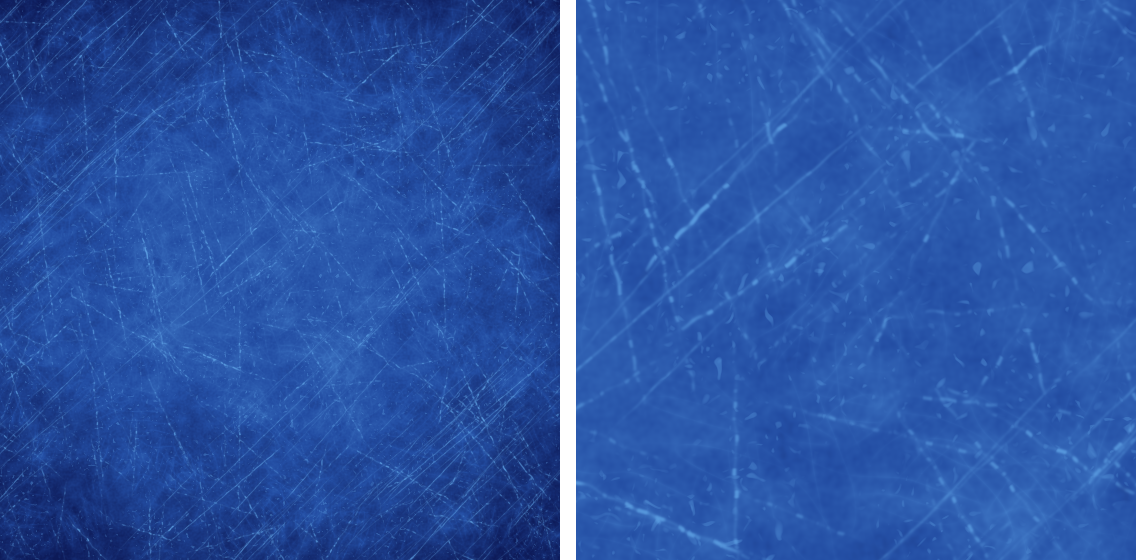
Left, the full canvas; right, a detail of the centre.
Reproduce this texture procedurally as a Shadertoy shader.

```glsl
// Scratched blue surface: mottled vignette, fibrous wisps, beaded hairline scratches.

const vec3 DEEP_BLUE = vec3(0.048, 0.100, 0.345);
const vec3 MID_BLUE = vec3(0.138, 0.305, 0.642);
const vec3 PALE_BLUE = vec3(0.262, 0.490, 0.790);
const vec3 GLINT_BLUE = vec3(0.400, 0.680, 0.930);

vec2 hash2(vec2 p) {
    vec3 q = fract(p.xyx * vec3(0.1031, 0.1030, 0.0973));
    q += dot(q, q.yzx + 33.33);
    return fract((q.xx + q.yz) * q.zy);
}

mat2 rotation(float angle) {
    float c = cos(angle), s = sin(angle);
    return mat2(c, -s, s, c);
}

float cornerSlope(vec2 cell, vec2 corner, vec2 f) {
    float angle = 6.2832 * hash2(cell + corner).x;
    return dot(vec2(cos(angle), sin(angle)), f - corner);
}

// Gradient noise, roughly -0.7 to 0.7
float gradientNoise(vec2 p) {
    vec2 i = floor(p), f = p - i;
    vec2 u = f * f * f * (f * (f * 6.0 - 15.0) + 10.0);
    float low = mix(cornerSlope(i, vec2(0, 0), f), cornerSlope(i, vec2(1, 0), f), u.x);
    float high = mix(cornerSlope(i, vec2(0, 1), f), cornerSlope(i, vec2(1, 1), f), u.x);
    return mix(low, high, u.y);
}

float fbm(vec2 p, int octaves) {
    float sum = 0.0, gain = 0.5;
    for (int i = 0; i < octaves; i++) {
        sum += gain * gradientNoise(p);
        p = rotation(0.6) * p * 2.03 + 17.0;
        gain *= 0.55;
    }
    return sum;
}

// Thin ridges of stretched noise in several directions, faded in patches
float fibres(vec2 p, float scale, int layers) {
    float sum = 0.0;
    for (int i = 0; i < layers; i++) {
        float k = float(i);
        vec2 q = rotation(0.75 + 0.53 * k) * p * scale + 31.0 * k;
        float ridge = 1.0 - abs(gradientNoise(q * vec2(0.35, 1.4)));
        float patchMask = smoothstep(-0.1, 0.4, gradientNoise(p * 9.0 + 53.0 * k));
        sum += pow(ridge, 16.0) * patchMask;
    }
    return sum;
}

// Broken straight scratches; each bundle shares a neighbourhood
float scratches(vec2 p, int count, float perBundle, float angle, float spread,
                float maxLength, float halfWidth, float beading, float seed) {
    float sum = 0.0;
    for (int i = 0; i < count; i++) {
        float k = float(i);
        vec2 middle = hash2(vec2(floor(k / perBundle), seed)) * 1.1 - 0.05;
        middle += (hash2(vec2(k, seed + 3.0)) - 0.5) * 0.10;
        if (distance(p, middle) > maxLength * 0.5) continue;
        vec2 turn = hash2(vec2(k, seed + 7.0));
        vec2 q = rotation(angle + spread * (turn.x - 0.5)) * (p - middle);
        q.y += (turn.y - 0.5) * 0.12 * q.x * q.x;
        if (abs(q.y) > 0.016) continue;
        vec2 shape = hash2(vec2(k, seed + 11.0));
        float reach = maxLength * mix(0.25, 0.5, shape.x);
        float wobble = 0.0035 * beading * gradientNoise(vec2(q.x * 60.0, k + seed));
        float d = abs(q.y + wobble);
        float wear = smoothstep(-0.4, 0.3, gradientNoise(vec2(q.x * 14.0, k * 3.7 + seed)));
        float bead = smoothstep(0.0, 0.35, gradientNoise(vec2(q.x * 150.0, k * 5.3 + seed)));
        float core = exp(-d * d / (halfWidth * halfWidth)) * mix(1.0, 0.3 + 2.2 * bead, beading);
        float halo = 0.12 * exp(-d / 0.0035);
        float fade = smoothstep(reach, reach * 0.5, abs(q.x));
        sum += (core + halo) * wear * fade * mix(0.3, 1.0, shape.y * shape.y);
    }
    return sum;
}

// Tiny irregular chips gathered in loose clusters
float chips(vec2 p, float scale, float seed) {
    float cluster = smoothstep(-0.25, 0.35, gradientNoise(p * 13.0 + seed));
    vec2 q = p + 0.006 * vec2(gradientNoise(p * 70.0), gradientNoise(p * 70.0 + 40.0));
    return smoothstep(0.32, 0.52, gradientNoise(q * scale + seed)) * cluster;
}

// Uneven light, brightest a little left of centre
float surfaceTone(vec2 p) {
    vec2 offset = (p - vec2(0.48, 0.51)) * 2.0;
    float tone = 0.64 - dot(offset * offset, vec2(0.23, 0.36));
    tone += 0.27 * fbm(p * 4.0 + 5.0, 5);
    tone += 0.20 * fbm(rotation(0.55) * p * vec2(9.0, 24.0), 4);
    tone += 0.19 * fbm(p * 34.0, 4);
    return tone + 0.07 * gradientNoise(p * 220.0);
}

vec3 blueRamp(float tone) {
    vec3 shade = mix(DEEP_BLUE, MID_BLUE, clamp(tone * 2.0, 0.0, 1.0));
    return mix(shade, PALE_BLUE, clamp(tone * 2.0 - 1.0, 0.0, 1.0));
}

void mainImage(out vec4 fragColor, in vec2 fragCoord) {
    vec2 p = fragCoord / iResolution.y;
    vec2 warped = p + 0.012 * vec2(fbm(p * 9.0, 3), fbm(p * 9.0 + 70.0, 3));

    float tone = surfaceTone(p) - 0.07;
    tone += 0.07 * fibres(warped, 16.0, 5) + 0.10 * fibres(warped, 36.0, 5);

    float marks = 0.80 * scratches(p, 110, 4.0, 0.78, 0.20, 0.75, 0.0010, 0.35, 1.0);
    marks += 0.85 * scratches(p, 110, 1.0, -0.95, 1.3, 0.46, 0.0012, 1.0, 41.0);
    marks += 0.75 * scratches(p, 240, 1.0, 0.4, 3.14, 0.24, 0.0012, 1.0, 83.0);
    marks += 0.50 * chips(p, 135.0, 9.0) + 0.40 * chips(p, 190.0, 27.0);

    vec3 color = mix(blueRamp(tone), GLINT_BLUE, 0.85 * (1.0 - exp(-marks)));
    fragColor = vec4(color, 1.0);
}
```
